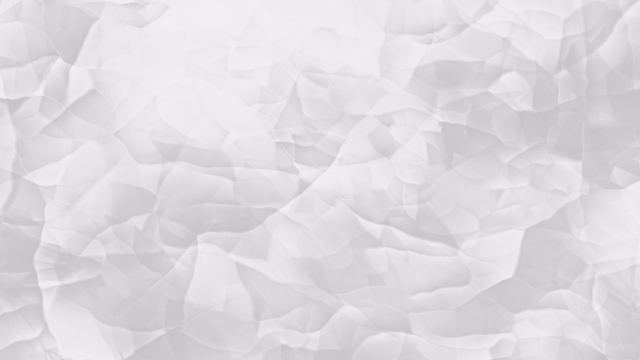
Write a Shadertoy shader that draws this texture.

```glsl
// Crumpled white paper under soft light from the upper left.
// Layers of warped, stretched Voronoi facets carry shaded folds along their
// borders; the summed relief is mapped through a tone curve to pale greys.

const vec2 LIGHT = vec2(-0.5, 0.866);      // direction towards the light
const float EDGE = 0.004;                  // softness of a crease, canvas heights
const float WIDE_FOLD = 0.20;              // reach of fold shading, in cells
const float THIN_FOLD = 0.045;             // reach of the sharp crease, in cells
const float FACET_TONE = 0.75;             // difference between whole facets
const float FACET_BEND = 0.9;              // shading slope inside a facet
const float BROAD_SHADE = 1.9;             // strength of large soft patches
const float FALLOFF = 0.75;                // darkening towards the bottom
const float FIBRE = 0.12;                  // faint surface mottling
const float CONTRAST = 1.6;
const float DARK = 0.77, RISE = 0.29, ROLLOFF = 0.115; // tone curve
const vec3 PAPER_TINT = vec3(1.0, 0.991, 1.0);

vec2 hash2(vec2 c) {
    vec3 q = fract(c.xyx * vec3(0.1031, 0.1030, 0.0973));
    q += dot(q, q.yzx + 33.33);
    return fract((q.xx + q.yz) * q.zy);
}

float noise(vec2 p) {
    vec2 i = floor(p), f = fract(p);
    f = f * f * (3.0 - 2.0 * f);
    float low = mix(hash2(i).x, hash2(i + vec2(1, 0)).x, f.x);
    float high = mix(hash2(i + vec2(0, 1)).x, hash2(i + vec2(1, 1)).x, f.x);
    return mix(low, high, f.y);
}

float fbm(vec2 p) {
    float sum = 0.0, amp = 0.5;
    for (int i = 0; i < 4; i++) {
        sum += amp * noise(p);
        p = mat2(0.8, 0.6, -0.6, 0.8) * p * 2.03 + 7.3;
        amp *= 0.5;
    }
    return sum;
}

// Bends straight creases into irregular ones.
vec2 warp(vec2 p, float seed) {
    vec2 w = vec2(0.0);
    float freq = 3.5, amp = 0.10;
    for (int i = 0; i < 3; i++) {
        vec2 s = p * freq + seed;
        w += amp * (vec2(noise(s), noise(s + 41.7)) - 0.5);
        freq *= 3.1;
        amp *= 0.30;
    }
    return p + w;
}

// Relief shading of one layer: cells per canvas height along and across angle.
float folds(vec2 p, float angle, vec2 cells, float seed) {
    float c = cos(angle), s = sin(angle);
    mat2 turn = mat2(c, -s, s, c);
    vec2 q = turn * warp(p, seed) * cells + seed;
    vec2 light = turn * LIGHT;

    // Nearest facet centre
    vec2 base = floor(q), home = base, toHome = vec2(0.0);
    float best = 9.0;
    for (int y = -1; y <= 1; y++)
    for (int x = -1; x <= 1; x++) {
        vec2 cell = base + vec2(x, y);
        vec2 r = cell + hash2(cell) - q;
        float d = dot(r, r);
        if (d < best) { best = d; home = cell; toHome = r; }
    }

    // Folds along the borders, lit on one side and shaded on the other
    float relief = 0.0, border = 9.0;
    for (int y = -1; y <= 1; y++)
    for (int x = -1; x <= 1; x++) {
        if (x == 0 && y == 0) continue;
        vec2 cell = home + vec2(x, y);
        vec2 r = cell + hash2(cell) - q;
        vec2 normal = normalize(r - toHome);
        float d = max(dot(0.5 * (r + toHome), normal), 0.0);
        float bend = 2.0 * hash2(home + cell + 91.0).x - 1.0;
        float profile = 0.7 * exp(-d / WIDE_FOLD) + 0.7 * exp(-d / THIN_FOLD);
        relief += bend * dot(normal, light) * profile;
        border = min(border, d);
    }
    relief *= 0.25 + 1.2 * smoothstep(0.25, 0.75, noise(q * 1.4 + 17.0));

    vec2 tilt = hash2(home + 53.0) - 0.5;
    float facet = FACET_TONE * tilt.x + FACET_BEND * dot(toHome, tilt.yx);
    return (relief + facet) * smoothstep(0.0, EDGE * cells.y, border);
}

void mainImage(out vec4 fragColor, in vec2 fragCoord) {
    vec2 p = fragCoord / iResolution.y;
    float across = fragCoord.x / iResolution.x - 0.5;

    // Large soft light and shade
    float shade = BROAD_SHADE * (fbm(p * vec2(2.2, 2.8) + 3.1) - 0.47);
    shade += FALLOFF * (p.y - 0.5) + 0.12 - 1.2 * across * across;

    // Folds from large to small; crinkles gather in patches
    float crinkled = smoothstep(0.3, 0.7, noise(p * 3.7 + 23.0));
    float sides = smoothstep(0.22, 0.45, abs(across));
    shade += 0.50 * folds(p, -0.50, vec2(2.4, 4.2), 11.0);
    shade += 0.38 * folds(p, 0.55, vec2(3.8, 6.0), 37.0);
    shade += 0.42 * folds(p, -0.25, vec2(5.0, 9.5), 63.0);
    shade += (0.12 + 0.30 * crinkled) * folds(p, -0.85, vec2(10.0, 17.0), 85.0);
    shade += 0.60 * sides * folds(p, 1.65, vec2(2.2, 8.0), 29.0);
    shade += FIBRE * (fbm(p * 45.0) - 0.47);

    // Tone curve: many light greys, few dark ones
    float rank = 0.5 + 0.5 * tanh(CONTRAST * shade);
    float grey = DARK + RISE * rank - ROLLOFF * rank * rank;
    fragColor = vec4(grey * PAPER_TINT, 1.0);
}
```
